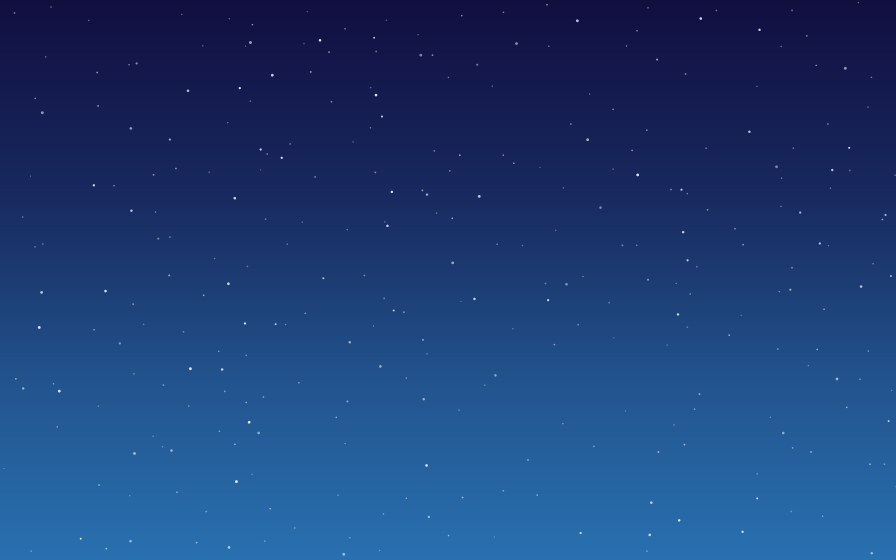
A Shadertoy shader for this background:

```glsl
// Clear night sky: a dark indigo to blue gradient scattered with tiny stars.

const vec3 ZENITH_COLOR  = vec3(0.068, 0.055, 0.250);
const vec3 UPPER_COLOR   = vec3(0.090, 0.155, 0.365);
const vec3 MIDDLE_COLOR  = vec3(0.110, 0.235, 0.450);
const vec3 LOWER_COLOR   = vec3(0.135, 0.330, 0.560);
const vec3 HORIZON_COLOR = vec3(0.160, 0.440, 0.690);
const vec3 STAR_COLOR    = vec3(0.93, 0.97, 1.0);

// Heights of the inner gradient stops, from bottom to top
const float LOWER_STOP  = 0.31;
const float MIDDLE_STOP = 0.50;
const float UPPER_STOP  = 0.67;

// Per layer: x = bright stars, y = faint stars; sizes relative to canvas height
const vec2 STAR_ROWS    = vec2(11.0, 14.0);
const vec2 STAR_RADIUS  = vec2(0.0021, 0.0013);
const vec2 STAR_OPACITY = vec2(0.95, 0.65);
const vec2 STAR_DENSITY = vec2(0.50, 0.66);
const float HORIZON_THINNING = 0.7;

// Three random values per cell, without sine
vec3 hash32(vec2 p) {
    vec3 q = fract(p.xyx * vec3(0.1031, 0.1030, 0.0973));
    q += dot(q, q.yxz + 33.33);
    return fract((q.xxy + q.yzz) * q.zyx);
}

float segment(float from, float to, float x) {
    return clamp((x - from) / (to - from), 0.0, 1.0);
}

vec3 skyGradient(float height) {
    vec3 color = mix(HORIZON_COLOR, LOWER_COLOR, segment(0.0, LOWER_STOP, height));
    color = mix(color, MIDDLE_COLOR, segment(LOWER_STOP, MIDDLE_STOP, height));
    color = mix(color, UPPER_COLOR, segment(MIDDLE_STOP, UPPER_STOP, height));
    return mix(color, ZENITH_COLOR, segment(UPPER_STOP, 1.0, height));
}

// One jittered star at most in each cell of the layer
float starLayer(vec2 p, int layer, float pixel) {
    float rows = STAR_ROWS[layer];
    vec2 cell = floor(p * rows);
    vec2 seed = cell + 71.0 * float(layer + 1);
    vec3 place = hash32(seed);
    vec3 look = hash32(seed + 137.0);

    vec2 center = (cell + mix(vec2(0.06), vec2(0.94), place.xy)) / rows;
    float radius = STAR_RADIUS[layer] * mix(0.75, 1.2, look.x);
    float opacity = STAR_OPACITY[layer] * mix(0.45, 1.0, look.y);
    float density = STAR_DENSITY[layer] * mix(HORIZON_THINNING, 1.2, center.y);

    float coverage = clamp((radius - length(p - center)) / pixel + 0.5, 0.0, 1.0);
    return coverage * opacity * step(place.z, density);
}

void mainImage(out vec4 fragColor, in vec2 fragCoord) {
    vec2 p = fragCoord / iResolution.y;
    float pixel = 1.0 / iResolution.y;

    vec3 color = skyGradient(p.y);
    for (int layer = 0; layer < 2; layer++) {
        color = mix(color, STAR_COLOR, starLayer(p, layer, pixel));
    }
    fragColor = vec4(color, 1.0);
}
```
